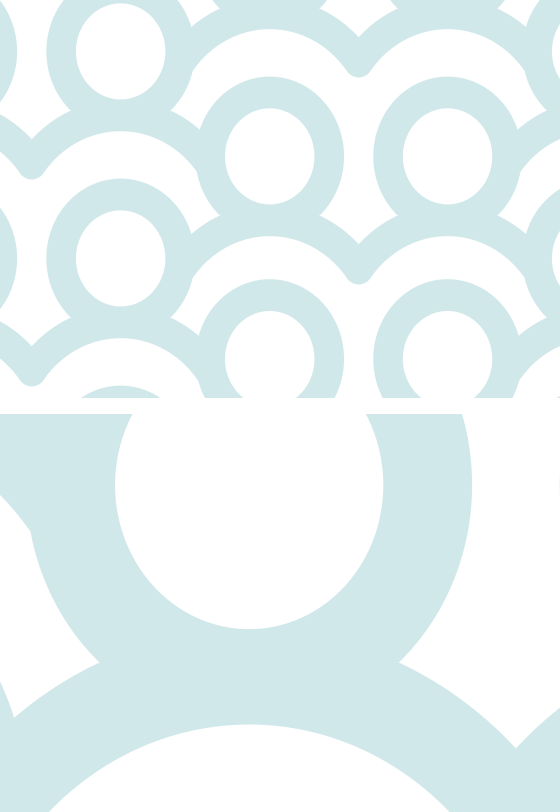
Top: the whole. Bottom: its middle third, enlarged.
Write a Shadertoy shader that draws this pattern.

```glsl
// Pale rings resting on round-capped arcs, set in side-by-side pairs.
// Every second pair is shifted vertically; the shapes are distance functions
// repeated on a grid and joined by a minimum. Unit: canvas height.

const vec3 PAPER = vec3(1.0);
const vec3 BAND = vec3(0.82, 0.91, 0.917);

const float STRETCH = 1.074;        // vertical stretch of all shapes
const float HALF_WIDTH = 0.0372;    // half the band thickness
const float RING_RADIUS = 0.1495;   // centre line of the ring
const float ARC_RADIUS = 0.2775;    // centre line of the arc
const float HALF_GAP = 0.2234;      // ring to the middle of its pair
const vec2 PERIOD = vec2(0.8214, 0.5201);
const vec2 ORIGIN = vec2(0.0797, 0.3507);
const float PAIR_SHIFT = 0.2564;    // rise of every second pair
const float LOW_RING_LIFT = 0.011;  // raised rings in the lowest shifted row

float ringDistance(vec2 p) {
    return abs(length(p) - RING_RADIUS) - HALF_WIDTH;
}

// Upper arc with round caps, ending at the middle of the pair
float arcDistance(vec2 p) {
    p.x = abs(p.x);
    vec2 end = vec2(HALF_GAP, sqrt(ARC_RADIUS * ARC_RADIUS - HALF_GAP * HALF_GAP));
    bool inSector = p.y * end.x > p.x * end.y;
    float d = inSector ? abs(length(p) - ARC_RADIUS) : length(p - end);
    return d - HALF_WIDTH;
}

float patternDistance(vec2 p) {
    float nearest = 1e3;
    float column = round((p.x - ORIGIN.x) / PERIOD.x);

    for (int i = -1; i <= 1; i++) {
        float pair = column + float(i);
        float shifted = mod(pair, 2.0);
        vec2 base = ORIGIN + vec2(pair * PERIOD.x, shifted * PAIR_SHIFT);
        float row = round((p.y - base.y) / PERIOD.y);

        for (int j = -1; j <= 1; j++) {
            float level = row + float(j);
            vec2 q = p - base - vec2(0.0, level * PERIOD.y);
            q.x = abs(q.x) - HALF_GAP;   // mirror the two halves of a pair
            q.y /= STRETCH;

            float lift = level < 0.0 ? shifted * LOW_RING_LIFT / STRETCH : 0.0;
            float ring = ringDistance(q - vec2(0.0, lift));
            float arc = arcDistance(q + vec2(0.0, RING_RADIUS + ARC_RADIUS));
            nearest = min(nearest, min(ring, arc));
        }
    }
    return nearest;
}

void mainImage(out vec4 fragColor, in vec2 fragCoord) {
    float pixel = 1.0 / iResolution.y;
    float d = patternDistance(fragCoord * pixel);
    float coverage = clamp(0.5 - d / pixel, 0.0, 1.0);
    fragColor = vec4(mix(PAPER, BAND, coverage), 1.0);
}
```
